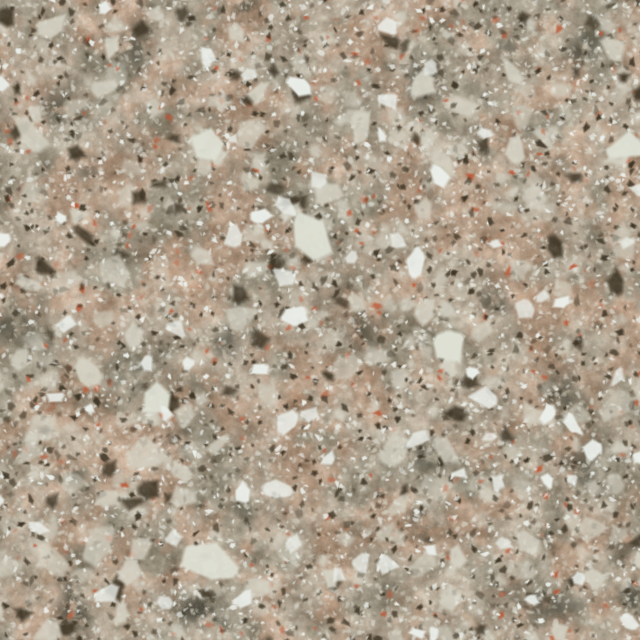
This texture is drawn by a Shadertoy shader. Its source:

```glsl
// Speckled stone composite: pale chips, dark flecks and rust grains in a pinkish tan ground.

const float TAU = 6.2832;

const vec3 TAN = vec3(0.680, 0.632, 0.560);
const vec3 PINK = vec3(0.700, 0.595, 0.505);
const vec3 GREY = vec3(0.580, 0.560, 0.495);
const vec3 PEACH = vec3(0.760, 0.590, 0.470);
const vec3 CREAM = vec3(0.835, 0.825, 0.770);
const vec3 MILK = vec3(0.870, 0.880, 0.830);
const vec3 WHITE = vec3(0.920, 0.935, 0.915);
const vec3 RUST = vec3(0.740, 0.350, 0.220);
const vec3 UMBER = vec3(0.250, 0.215, 0.155);
const vec3 SMOKE = vec3(0.270, 0.270, 0.225);

// Three random values per cell, without sine
vec3 hash3(vec2 cell, float seed) {
    vec3 q = fract((cell.xyx + seed * 17.13) * vec3(0.1031, 0.1030, 0.0973));
    q += dot(q, q.yxz + 33.33);
    return fract((q.xxy + q.yzz) * q.zyx);
}

float valueNoise(vec2 p, float seed) {
    vec2 i = floor(p), f = fract(p);
    f = f * f * (3.0 - 2.0 * f);
    float low = mix(hash3(i, seed).x, hash3(i + vec2(1, 0), seed).x, f.x);
    float high = mix(hash3(i + vec2(0, 1), seed).x, hash3(i + vec2(1, 1), seed).x, f.x);
    return mix(low, high, f.y);
}

float fbm(vec2 p, float seed) {
    float sum = 0.0, weight = 0.5;
    for (int i = 0; i < 4; i++) {
        sum += weight * valueNoise(p, seed + float(i));
        p = mat2(1.6, 1.2, -1.2, 1.6) * p;
        weight *= 0.5;
    }
    return sum / 0.9375;
}

// Signed distance to an irregular, stretched polygon
float chipDistance(vec2 p, float radius, vec2 id, float seed) {
    vec3 shape = hash3(id, seed + 5.0);
    float turn = shape.x * TAU;
    p = mat2(cos(turn), sin(turn), -sin(turn), cos(turn)) * p;
    float stretch = mix(1.0, 1.45, shape.y);
    p *= vec2(1.0 / stretch, sqrt(stretch));
    float d = length(p) - radius * 1.2;
    for (int k = 0; k < 5; k++) {
        vec3 side = hash3(id, seed + 7.0 + float(k));
        float angle = (float(k) + 0.8 * (side.x - 0.5)) * TAU / 5.0;
        d = max(d, dot(p, vec2(cos(angle), sin(angle))) - radius * mix(0.55, 1.15, side.y));
    }
    return d;
}

// Coverage of scattered chips; share is the fraction of filled cells,
// faintest is the opacity of the most deeply buried chip
float chips(vec2 uv, float cells, float share, vec2 radii, float blur, float faintest, float seed) {
    vec2 home = floor(uv * cells);
    float soft = max(blur, 0.8 / iResolution.y);
    float cover = 0.0;
    for (int y = -1; y <= 1; y++) {
        for (int x = -1; x <= 1; x++) {
            vec2 id = home + vec2(x, y);
            vec3 place = hash3(id, seed);
            vec2 offset = uv - (id + place.xy) / cells;
            if (place.z > share || length(offset) > radii.y * 1.9 + soft * 1.5) continue;
            vec3 look = hash3(id, seed + 3.0);
            float d = chipDistance(offset, mix(radii.x, radii.y, look.x * look.x), id, seed);
            cover = max(cover, smoothstep(soft, -soft, d) * mix(faintest, 1.0, look.y));
        }
    }
    return cover;
}

// Ground mottled in small pink and grey patches, with a fine grain
vec3 ground(vec2 uv) {
    vec3 color = mix(TAN, PINK, 0.85 * smoothstep(0.38, 0.65, fbm(uv * 19.0, 1.0)));
    color = mix(color, GREY, 0.75 * smoothstep(0.48, 0.70, fbm(uv * 16.0, 21.0)));
    color += 0.34 * (fbm(uv * 30.0, 41.0) - 0.5);
    return color + 0.20 * (fbm(uv * 110.0, 61.0) - 0.5);
}

void mainImage(out vec4 fragColor, in vec2 fragCoord) {
    vec2 uv = fragCoord / iResolution.y;
    vec3 color = ground(uv);

    // Soft stains and buried chips
    color = mix(color, PEACH, 0.4 * chips(uv, 28.0, 0.30, vec2(0.006, 0.013), 0.007, 0.3, 80.0));
    color = mix(color, CREAM, 0.8 * chips(uv, 24.0, 0.40, vec2(0.008, 0.017), 0.005, 0.3, 90.0));
    float smoke = chips(uv, 8.0, 0.36, vec2(0.016, 0.032), 0.022, 0.5, 120.0);
    color = mix(color, SMOKE, smoke * smoothstep(0.22, 0.62, fbm(uv * 70.0, 140.0)));

    // Fine grains
    color = mix(color, CREAM, 0.8 * chips(uv, 110.0, 0.40, vec2(0.002, 0.0045), 0.0022, 0.3, 160.0));
    color = mix(color, RUST, chips(uv, 58.0, 0.08, vec2(0.0025, 0.0058), 0.0030, 0.25, 180.0));
    color = mix(color, UMBER, chips(uv, 62.0, 0.34, vec2(0.0024, 0.0060), 0.0026, 0.35, 200.0));
    color = mix(color, WHITE, chips(uv, 95.0, 0.22, vec2(0.0020, 0.0044), 0.0020, 0.4, 220.0));

    // Larger chips near the surface
    float dark = chips(uv, 13.0, 0.22, vec2(0.008, 0.016), 0.005, 0.8, 240.0);
    color = mix(color, UMBER, dark * mix(0.75, 1.05, fbm(uv * 90.0, 260.0)));
    color = mix(color, CREAM, 0.95 * chips(uv, 16.0, 0.40, vec2(0.013, 0.025), 0.004, 0.5, 100.0));
    color = mix(color, MILK, chips(uv, 5.0, 0.30, vec2(0.024, 0.040), 0.0040, 0.85, 280.0));
    color = mix(color, WHITE, chips(uv, 15.0, 0.36, vec2(0.009, 0.017), 0.0030, 0.75, 300.0));

    fragColor = vec4(clamp(color, 0.0, 1.0), 1.0);
}
```
